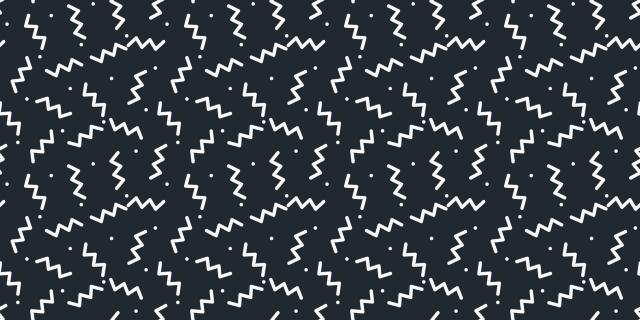
A Shadertoy shader for this pattern:

```glsl
const float PI = 3.14159265;
const vec3 NAVY = vec3(0.13, 0.16, 0.19);
const vec3 WHITE = vec3(0.985);

// All lengths are in tiles; a tile is half the canvas height.
const float TILES_PER_HEIGHT = 2.0;
const float COUNT = 15.0;
const float PITCH = 0.0432;
const float AMPLITUDE = 0.0265;
const float STROKE_RADIUS = 0.0106;
const float DOT_RADIUS = 0.0108;

float hash(float n) {
    return fract(sin(n * 12.9898 + 4.1) * 43758.5);
}

vec2 direction(float angle) {
    return vec2(cos(angle), sin(angle));
}

// Shortest offset from a centre on the repeating tile
vec2 wrapOffset(vec2 p, vec2 centre) {
    return fract(p - centre + 0.5) - 0.5;
}

// Near-hexagonal lattice that repeats with the tile
vec2 latticePoint(float i) {
    return fract(vec2(i, 4.0 * i) / COUNT);
}

vec2 jitter(float seed, float amount) {
    return amount * hash(seed) * direction(2.0 * PI * hash(seed + 0.37));
}

float segmentDistance(vec2 p, vec2 halfSpan) {
    float t = clamp(dot(p, halfSpan) / dot(halfSpan, halfSpan), -1.0, 1.0);
    return length(p - t * halfSpan);
}

// Five-stroke zigzag along x, folded onto a single stroke
float zigzagDistance(vec2 p, float pitch, float amplitude) {
    float k = clamp(round(p.x / pitch), -2.0, 2.0);
    float flip = mod(k, 2.0) < 0.5 ? 1.0 : -1.0;
    vec2 local = vec2(p.x - k * pitch, p.y * flip);
    return segmentDistance(local, vec2(0.5 * pitch, amplitude));
}

// Evenly spread angles, gathered around the falling diagonal
float zigzagAngle(float i) {
    float u = 2.0 * fract(i * 7.0 / COUNT + 0.3 * hash(i + 20.0)) - 1.0;
    return PI * (-0.25 + 0.5 * sign(u) * pow(abs(u), 1.25));
}

float coverage(float dist, float pixel) {
    return 1.0 - smoothstep(-0.7 * pixel, 0.7 * pixel, dist);
}

void mainImage(out vec4 fragColor, in vec2 fragCoord) {
    float pixel = TILES_PER_HEIGHT / iResolution.y;
    vec2 p = fragCoord * pixel;
    vec2 dotShift = vec2(5.0 / 3.0) / COUNT;
    float dist = 1.0;

    for (float i = 0.0; i < COUNT; i++) {
        vec2 site = latticePoint(i);

        // Zigzag, turned and sometimes mirrored
        vec2 q = wrapOffset(p, site + jitter(i + 1.0, 0.026));
        vec2 axis = direction(zigzagAngle(i));
        q = vec2(dot(q, axis), dot(q, vec2(-axis.y, axis.x)));
        float side = hash(i + 50.0) < 0.5 ? -1.0 : 1.0;
        float zigzag = zigzagDistance(q, PITCH, AMPLITUDE * side);
        dist = min(dist, zigzag - STROKE_RADIUS);

        // Dot in the gap between three zigzags
        vec2 d = wrapOffset(p, site + dotShift + jitter(i + 80.0, 0.015));
        dist = min(dist, length(d) - DOT_RADIUS);
    }

    fragColor = vec4(mix(NAVY, WHITE, coverage(dist, pixel)), 1.0);
}
```
